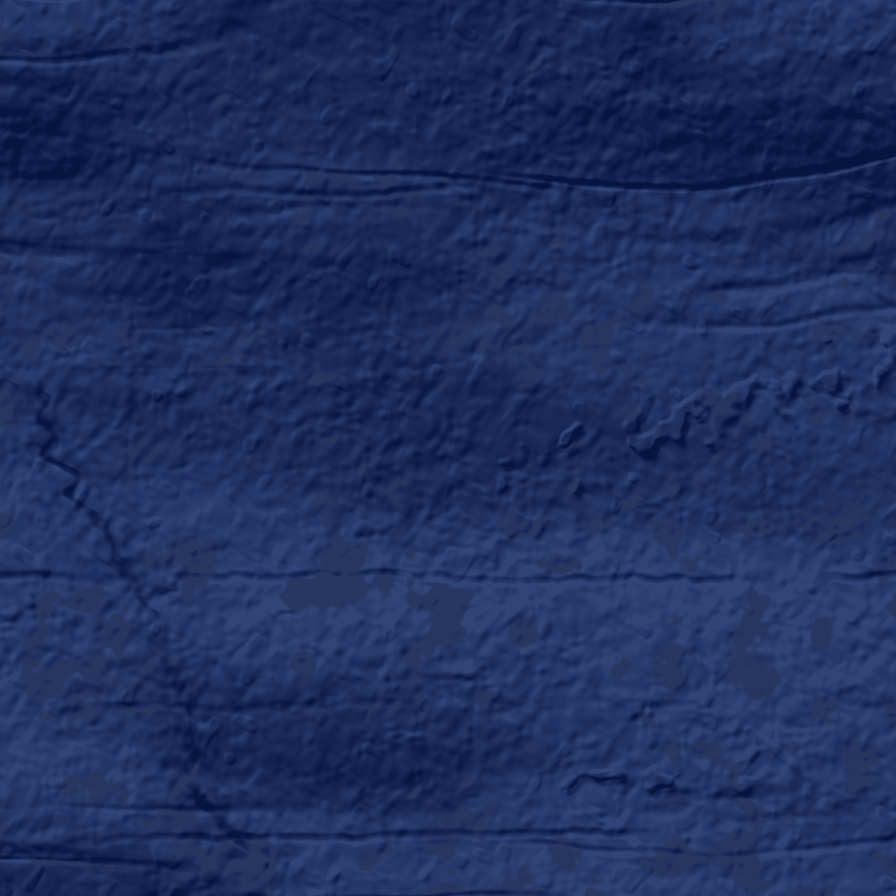
Reproduce this texture procedurally as a Shadertoy shader.

```glsl
// Old wooden boards under thick blue paint: wavy grain, seams, a crack and flakes.
// All parts add up to one height field, which is lit from the upper left
// and then mapped onto a short ramp of blues.
#define RELIEF 1.65
#define LIGHT_STEP 0.0044
#define BUMP_SCALE 62.0
#define GRAIN_DEPTH 0.50
#define SEAM_DEPTH 0.40
#define CRACK_DEPTH 0.40
#define FLAKE_HEIGHT 0.55
#define BASE_TONE 0.67
#define FADING 1.5
#define DARK_BLUE vec3(0.05, 0.11, 0.29)
#define LIGHT_BLUE vec3(0.17, 0.24, 0.44)
#define DUSTY_BLUE vec3(0.15, 0.21, 0.37)

float hash(vec2 p) {
    vec3 q = fract(vec3(p.xyx) * 0.1031);
    q += dot(q, q.yzx + 33.33);
    return fract((q.x + q.y) * q.z);
}

float noise(vec2 p) {
    vec2 i = floor(p), f = fract(p);
    f = f * f * (3.0 - 2.0 * f);
    return mix(mix(hash(i), hash(i + vec2(1, 0)), f.x),
               mix(hash(i + vec2(0, 1)), hash(i + vec2(1, 1)), f.x), f.y);
}

float fbm(vec2 p) {
    float sum = 0.0, amp = 0.5;
    for (int i = 0; i < 4; i++) {
        sum += amp * noise(p);
        p = mat2(1.6, 1.2, -1.2, 1.6) * p + 17.3;
        amp *= 0.5;
    }
    return sum;
}

// Strong grain in the top board and along the bottom edge
float grainMask(vec2 p) {
    float edge = p.y + 0.10 * (noise(p * 3.0 + 5.0) - 0.5);
    return 0.12 + 0.88 * max(smoothstep(0.56, 0.68, edge), smoothstep(0.18, 0.08, edge));
}

// Fine blisters of the paint skin, some of them standing out
float bumps(vec2 p) {
    vec2 q = p + 0.010 * vec2(noise(p * 31.0), noise(p * 31.0 + 40.0));
    vec2 r = mat2(0.8, 0.6, -0.6, 0.8) * q;
    float patchy = 0.6 + 0.7 * noise(p * 7.0 + 13.0);
    float pimples = smoothstep(0.70, 0.92, noise(r * 52.0 + 90.0));
    return patchy * (0.70 * noise(q * BUMP_SCALE) + 0.42 * noise(r * BUMP_SCALE * 1.9 + 9.0))
         + 0.30 * pimples;
}

// Long wavy creases along the wood fibres, in overlapping layers
float creases(vec2 p) {
    float depth = 0.0;
    for (int i = 0; i < 3; i++) {
        float k = float(i) * 37.0;
        float y = p.y + 0.08 * (noise(p * vec2(2.6, 3.5) + 3.0 + k) - 0.5)
                      + 0.010 * noise(p * vec2(15.0, 9.0) + k);
        float fibre = noise(vec2(p.x * 2.3, y * 19.0) + 11.0 + k);
        float strength = smoothstep(0.35, 0.75, noise(p * vec2(4.5, 15.0) + 61.0 + k));
        depth += strength * smoothstep(0.10, 0.0, abs(fibre - 0.5));
    }
    return min(depth, 1.3) * grainMask(p);
}

float ripples(vec2 p) {
    float y = p.y + 0.03 * noise(p * vec2(3.0, 4.0) + 19.0);
    return grainMask(p) * noise(vec2(p.x * 5.0, y * 52.0) + 29.0);
}

// Nearly straight gaps between the boards
float seams(vec2 p) {
    float depth = 0.0;
    for (int i = 0; i < 3; i++) {
        float k = float(i);
        float line = 0.060 + 0.147 * k + 0.025 * (p.x - 0.3) * (1.0 - 0.5 * k)
                   + 0.012 * (noise(vec2(p.x * 7.0, k * 8.0)) - 0.5)
                   + 0.005 * noise(vec2(p.x * 45.0, k * 5.0));
        float strength = smoothstep(0.15, 0.75, noise(vec2(p.x * 8.0 + 2.0, k * 9.0 + 3.0)));
        strength *= (i == 1) ? 0.4 : 1.0;
        depth += strength * smoothstep(0.007, 0.001, abs(p.y - line));
    }
    return depth;
}

// Sideways distance to the ragged crack running down the left side
float crackDistance(vec2 p) {
    float x = 0.315 - 0.55 * p.y + 0.09 * (noise(vec2(p.y * 9.0, 4.0)) - 0.5)
            + 0.030 * (noise(vec2(p.y * 45.0, 7.0)) - 0.5);
    return abs(p.x - x) + 0.6 * max(0.0, p.y - 0.55) + 0.6 * max(0.0, 0.06 - p.y);
}

float crack(vec2 p) {
    float d = crackDistance(p) + 0.008 * (noise(p * 80.0) - 0.5);
    return smoothstep(0.011, 0.001, d) * smoothstep(0.1, 0.6, noise(p * 30.0));
}

// Raised crumbs in a rising band on the right and a flat one below it
float flakes(vec2 p) {
    float upper = smoothstep(0.075, 0.0, abs(p.y - 0.49 - 0.30 * (p.x - 0.6)));
    float lower = smoothstep(0.035, 0.0, abs(p.y - 0.13));
    float mask = upper * smoothstep(0.50, 0.66, p.x)
               + lower * smoothstep(0.55, 0.68, p.x) * smoothstep(0.95, 0.84, p.x);
    vec2 q = mat2(0.8, -0.6, 0.6, 0.8) * p + 0.012 * noise(p * 40.0);
    float shape = 0.7 * noise(q * vec2(34.0, 58.0) + 70.0) + 0.3 * noise(p * 95.0);
    return smoothstep(0.0, 0.16, shape - 0.95 + 0.42 * mask);
}

float height(vec2 p) {
    return bumps(p) + 0.40 * ripples(p) - GRAIN_DEPTH * creases(p) - SEAM_DEPTH * seams(p)
         - CRACK_DEPTH * crack(p) + FLAKE_HEIGHT * flakes(p);
}

void mainImage(out vec4 fragColor, in vec2 fragCoord) {
    vec2 p = fragCoord / iResolution.xy;

    // Slopes that face the light turn bright, the others dark
    vec2 toLight = LIGHT_STEP * normalize(vec2(-0.55, 0.85));
    float slope = height(p - 0.5 * toLight) - height(p + 0.5 * toLight);

    // Broad fading, a darker top board, shaded gaps, shadows and grime by the crack
    float tone = BASE_TONE + RELIEF * slope + FADING * (fbm(p * vec2(2.5, 6.0)) - 0.47);
    tone -= 0.25 * smoothstep(0.60, 0.88, p.y);
    tone -= 0.30 * creases(p) + 0.45 * seams(p) + 0.50 * crack(p);
    tone -= 0.50 * max(0.0, flakes(p + 2.0 * toLight) - flakes(p));
    tone -= 0.65 * exp(-16.0 * crackDistance(p)) * noise(p * 115.0);

    // Blue ramp with slightly greyer, dusty spots
    vec3 color = mix(DARK_BLUE, LIGHT_BLUE, clamp(tone, -0.25, 1.2));
    float dust = smoothstep(0.54, 0.62, fbm(p * 24.0 + 31.0)) * smoothstep(0.5, 0.8, tone);
    fragColor = vec4(mix(color, DUSTY_BLUE, 0.9 * dust), 1.0);
}
```
